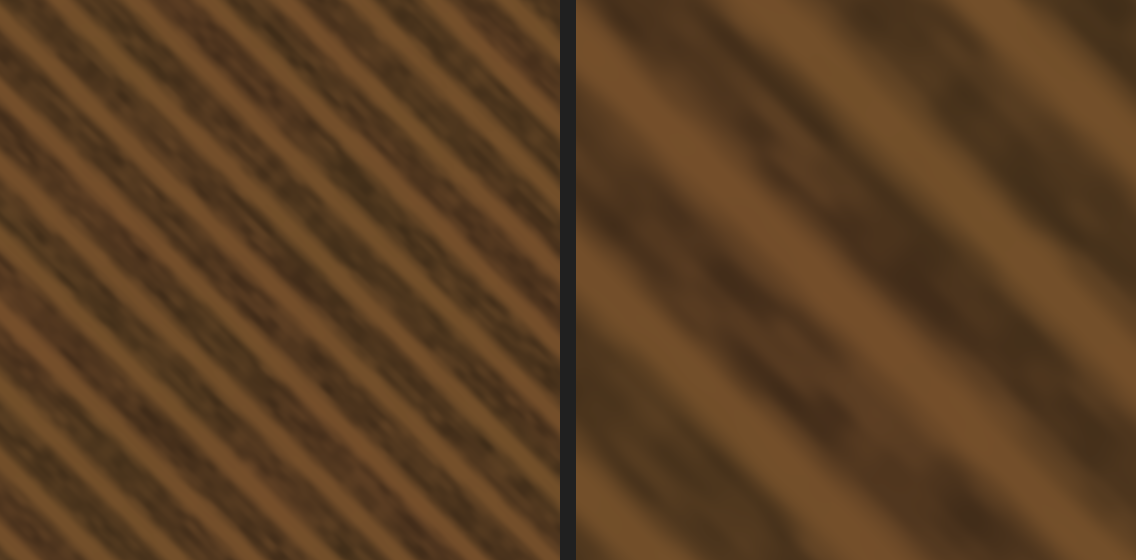
Left, the full canvas; right, a detail of the centre.
Write a WebGL 1 fragment shader that draws this pattern.

```glsl
precision highp float;
// Soft diagonal corduroy ribs in brown, running down to the right.
// A repeating distance gives each smooth rib; stretched value noise
// adds dark streaks and pale flecks inside the grooves between them.

#define RIB_COUNT vec2(7.48, 7.58)      // repeats across and up
#define RIB_PHASE 0.37
#define RIB_CORE 0.05                   // half width of the flat crest
#define RIB_EDGE 0.33                   // distance where the groove begins
#define STREAK_SCALE vec2(19.0, 78.0)   // noise cells along and across a rib
#define FLECK_SCALE vec2(40.0, 70.0)
#define GROOVE_WEAR 0.34
#define RIB_WEAR 0.02
#define GROOVE_COLOR vec3(0.310, 0.212, 0.117)
#define RIB_COLOR vec3(0.452, 0.307, 0.164)
#define WARM_TINT vec3(0.005, -0.003, 0.002)

uniform vec2 u_resolution;

float hash(vec2 cell) {
  vec3 p = fract(cell.xyx * vec3(0.1031, 0.1030, 0.0973));
  p += dot(p, p.yzx + 33.33);
  return fract((p.x + p.y) * p.z);
}

float valueNoise(vec2 p) {
  vec2 cell = floor(p);
  vec2 f = fract(p);
  f = f * f * f * (f * (f * 6.0 - 15.0) + 10.0);
  float low = mix(hash(cell), hash(cell + vec2(1.0, 0.0)), f.x);
  float high = mix(hash(cell + vec2(0.0, 1.0)), hash(cell + 1.0), f.x);
  return mix(low, high, f.y);
}

// 1 on the crest of a rib, 0 in the groove.
float ribProfile(vec2 uv) {
  float phase = dot(uv, RIB_COUNT) - RIB_PHASE;
  float fromCrest = abs(fract(phase + 0.5) - 0.5);
  return 1.0 - smoothstep(RIB_CORE, RIB_EDGE, fromCrest);
}

// Signed brightness variation, elongated along the ribs.
float fibreWear(vec2 grain) {
  float streak = valueNoise(grain * STREAK_SCALE + 80.0) - 0.5;
  float fleck = valueNoise(grain * FLECK_SCALE + 150.0) - 0.5;
  float patchy = valueNoise(grain * 9.0 + 40.0) - 0.5;
  return streak * 0.65 + fleck * 0.5 + patchy * 0.15;
}

void main() {
  vec2 uv = gl_FragCoord.xy / u_resolution;

  // Axes along and across the ribs.
  vec2 across = normalize(RIB_COUNT);
  vec2 along = vec2(across.y, -across.x);
  vec2 grain = vec2(dot(uv, along), dot(uv, across));

  float rib = ribProfile(uv);
  vec3 color = mix(GROOVE_COLOR, RIB_COLOR, rib);

  // Wear is strong in the grooves and faint on the crests.
  color *= 1.0 + fibreWear(grain) * mix(GROOVE_WEAR, RIB_WEAR, rib);

  // Slow drift between warm and yellowish brown.
  color += WARM_TINT * (valueNoise(grain * vec2(4.0, 14.0) + 20.0) * 2.0 - 1.0);

  gl_FragColor = vec4(clamp(color, 0.0, 1.0), 1.0);
}
```
